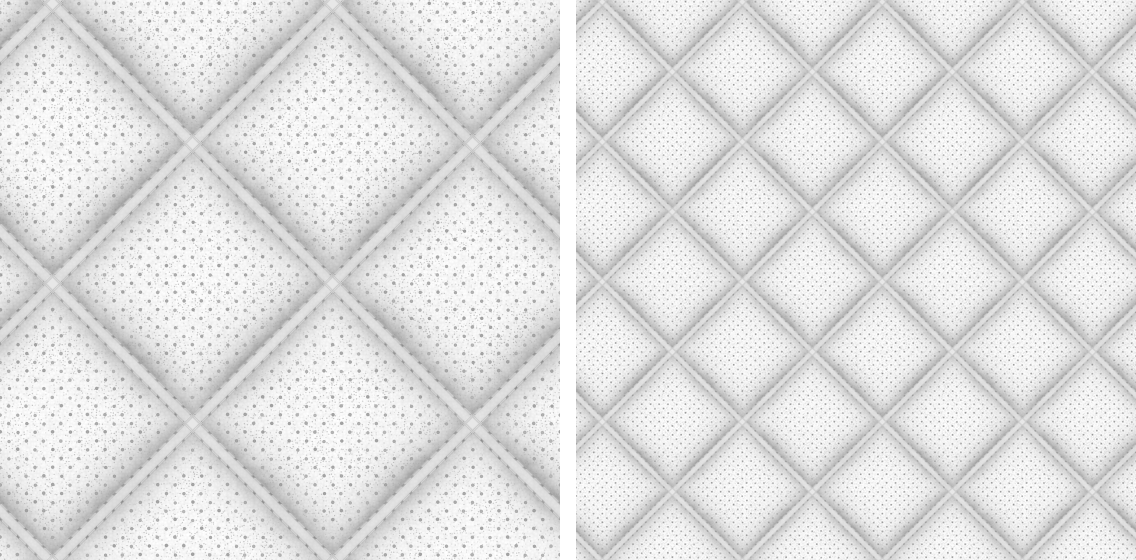
Left: one tile. Right: repeated 2 by 2.
Give the GLSL for this texture, as a WebGL 1 fragment shader.

```glsl
precision highp float;
// White perforated leather, quilted into diamonds by double-stitched seams.

uniform vec2 u_resolution;

const float TAU = 6.2831853;

vec2 hash2(vec2 p) {
  return fract(sin(vec2(dot(p, vec2(12.99, 78.23)), dot(p, vec2(39.35, 11.14)))) * 4375.85);
}

// Wrapping cellular noise: distance to the nearest point, and its random value.
vec2 cells(vec2 uv, float n) {
  vec2 g = uv * n, id = floor(g);
  vec2 best = vec2(9.0, 0.0);
  for (int y = -1; y <= 1; y++) {
    for (int x = -1; x <= 1; x++) {
      vec2 cell = id + vec2(float(x), float(y));
      vec2 rnd = hash2(mod(cell, n));
      float dist = length(cell + 0.1 + 0.8 * rnd - g);
      if (dist < best.x) best = vec2(dist, fract(rnd.x * 7.0 + rnd.y * 5.0));
    }
  }
  return best;
}

// Layered sines with whole periods, about -1 to 1.
float wrinkles(vec2 uv) {
  vec2 w = uv * TAU;
  float broad = sin(3.0 * w.x + 2.0 * w.y + 2.0 * sin(2.0 * w.x - 5.0 * w.y));
  float fine = sin(17.0 * w.x - 9.0 * w.y + 2.5 * sin(11.0 * w.y + 6.0 * w.x));
  return 0.6 * broad + 0.4 * fine;
}

// Antialiased coverage of a shape reaching out to radius r.
float cover(float d, float r, float px) {
  return clamp((r - d) / px + 0.5, 0.0, 1.0);
}

void main() {
  vec2 uv = gl_FragCoord.xy / u_resolution;
  float px = 2.83 / min(u_resolution.x, u_resolution.y);

  // Diagonal coordinates: seams lie on the whole numbers.
  vec2 p = (uv - vec2(0.094, 0.4935)) * 2.0;
  vec2 q = vec2(p.x + p.y, p.y - p.x);
  vec2 f = fract(q);
  vec2 d = min(f, 1.0 - f);
  float seam = min(d.x, d.y);
  float wrinkle = wrinkles(uv);

  // Padding falls away to the seams, deeper in shade on its lower edges.
  vec2 along = mix(vec2(0.65), vec2(1.0), sin(0.5 * TAU * f.yx));
  vec2 lower = 0.29 * along * exp(-max(f - 0.04, 0.0) / 0.075);
  vec2 upper = 0.19 * along * exp(-max(0.96 - f, 0.0) / 0.065);
  float shade = length(vec4(lower, upper)) * (1.0 + 0.18 * wrinkle);
  float tone = 0.975 - shade + 0.007 * wrinkle;

  // Leather grain: soft pebbles and an uneven dust of pinprick pores.
  float crown = mix(0.2, 1.0, smoothstep(0.04, 0.18, seam));
  vec2 pore = cells(uv, 200.0);
  float pebble = cells(uv + 0.37, 170.0).x;
  float crease = cells(uv + 0.61, 60.0).x;
  tone -= 0.05 * (pebble - 0.4) + 0.025 * (crease - 0.4);
  float dust = smoothstep(0.3, 1.0, pore.y + 0.15 * wrinkle);
  tone -= 0.2 * crown * dust * (1.0 - smoothstep(0.0, 0.45, pore.x));

  // Perforations, sixteen to a pad side, none right beside a seam.
  vec2 hole = floor(q * 16.0) + 0.5;
  vec2 rnd = hash2(mod(vec2(hole.x - hole.y, hole.x + hole.y), 64.0));
  vec2 inset = fract(hole / 16.0);
  inset = min(inset, 1.0 - inset);
  float r = length(q * 16.0 - hole - 0.08 * (rnd - 0.5));
  float punched = 1.0 - smoothstep(0.08, 0.18 + 0.02 * rnd.y, r);
  float holeTone = 0.73 - 0.09 * rnd.x - 0.04 * smoothstep(0.03, 0.12, r);
  punched *= step(0.0625, min(inset.x, inset.y));
  tone = mix(tone, min(holeTone, tone - 0.08), punched);

  // Flat seam band with a rounded middle, paler where two bands cross.
  float band = 0.875 - 60.0 * seam * seam + 0.015 * wrinkle - 0.03 * (pebble - 0.4);
  tone = mix(tone, band, cover(seam, 0.032, 2.0 * px));
  tone = mix(tone, 0.905, cover(max(d.x, d.y), 0.02, 2.0 * px));

  // Twin stitch rows: soft continuous grooves, then a short dark prick per stitch.
  vec2 row = abs(d - 0.028);
  vec2 groove = abs(row - 0.004);
  tone = mix(tone, 0.66, 0.5 * cover(min(groove.x, groove.y), 0.0014, 1.3 * px));
  vec2 beat = abs(fract(q.yx * 16.0 + 6.0 * (d - 0.028)) - 0.5) / 16.0;
  vec2 prick = max(row - 0.004, beat - 0.0075);
  prick = max(prick, 0.04 - d.yx);
  tone = mix(tone, 0.54 + 0.06 * wrinkle, 0.85 * cover(min(prick.x, prick.y), 0.0, 1.6 * px));

  gl_FragColor = vec4(vec3(tone), 1.0);
}
```
